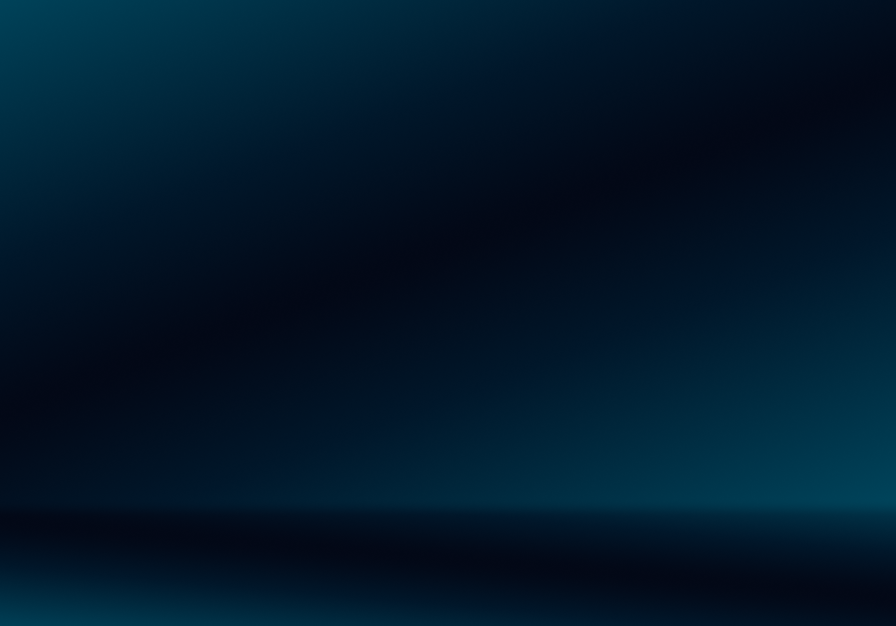
Reproduce this background procedurally as a Shadertoy shader.

```glsl
// A dim studio backdrop: a dark diagonal band crosses a teal wall, and a
// flattened copy of it crosses the floor below. Each surface is coloured by
// the height difference to its band, and the two blend at a soft horizon.

const vec3 BAND_COLOR = vec3(0.010, 0.032, 0.088);  // core of the dark band
const vec3 NAVY_COLOR = vec3(0.002, 0.090, 0.165);  // shoulder of the band
const vec3 TEAL_COLOR = vec3(0.000, 0.270, 0.360);  // far from the band

const float NAVY_REACH = 0.22;   // distance at which navy is reached
const float TEAL_REACH = 0.66;   // distance at which teal is reached
const float CORE_SOFTNESS = 0.025;

// Band heights at the left and right sides, as fractions of the canvas
const vec2 WALL_BAND = vec2(0.340, 0.874);
const vec2 FLOOR_BAND = vec2(0.169, 0.045);
const float FLOOR_SQUEEZE = 4.2; // vertical compression of the floor light

const float HORIZON = 0.190;
const float HORIZON_BLUR = 0.016;
const float GRAIN = 1.0 / 255.0; // dither that hides colour steps

float hash(vec2 p) {
    return fract(sin(dot(p, vec2(12.99, 78.23))) * 43758.5);
}

// Rounded height difference between a point and a slanted band
float bandDistance(vec2 uv, vec2 band) {
    float offset = uv.y - mix(band.x, band.y, uv.x);
    return sqrt(offset * offset + CORE_SOFTNESS * CORE_SOFTNESS) - CORE_SOFTNESS;
}

// Colour ramp from the band core out to the lit surface
vec3 lightRamp(float d) {
    vec3 inner = mix(BAND_COLOR, NAVY_COLOR, clamp(d / NAVY_REACH, 0.0, 1.0));
    float outer = clamp((d - NAVY_REACH) / (TEAL_REACH - NAVY_REACH), 0.0, 1.0);
    return mix(inner, TEAL_COLOR, outer);
}

void mainImage(out vec4 fragColor, in vec2 fragCoord) {
    vec2 uv = fragCoord / iResolution.xy;

    // Wall and floor share one ramp
    vec3 wall = lightRamp(bandDistance(uv, WALL_BAND));
    vec3 ground = lightRamp(FLOOR_SQUEEZE * bandDistance(uv, FLOOR_BAND));

    // Soft horizon
    float wallMask = smoothstep(HORIZON - HORIZON_BLUR, HORIZON + HORIZON_BLUR, uv.y);
    vec3 color = mix(ground, wall, wallMask);

    color += (hash(fragCoord) - 0.5) * GRAIN;
    fragColor = vec4(clamp(color, 0.0, 1.0), 1.0);
}
```
